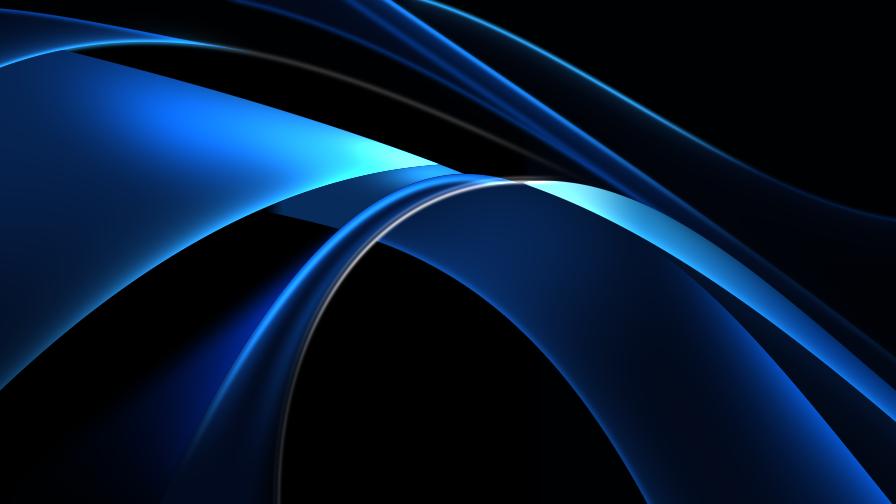
This background is drawn by a WebGL 1 fragment shader. Its source:

```glsl
precision highp float;
// Glossy blue ribbons sweeping in arcs over black, with a thin metal arch.
// Each edge is a cubic or superellipse turned into a signed distance; sheets
// are painted back to front from masks, soft spots and edge glows.
uniform vec2 u_resolution;

const vec3 NAVY = vec3(0.01, 0.05, 0.15);
const vec3 DEEP = vec3(0.03, 0.19, 0.4);
const vec3 BLUE = vec3(0.02, 0.34, 0.82);
const vec3 CYAN = vec3(0.16, 0.64, 0.95);
const vec3 ICE = vec3(0.55, 0.95, 1.0);

// Cubic through four heights h evenly spaced from x = a to x = b.
float cubic(float x, float a, float b, vec4 h) {
  vec4 d = 3.0 * (x - a) / (b - a) - vec4(0, 1, 2, 3);
  return dot(h, vec4(-d.y * d.z * d.w / 6.0, d.x * d.z * d.w / 2.0,
                     -d.x * d.y * d.w / 2.0, d.x * d.y * d.z / 6.0));
}

// Signed distance to that cubic, positive above it.
float curve(vec2 p, float a, float b, vec4 h) {
  float y = cubic(p.x, a, b, h);
  float slope = (cubic(p.x + 0.02, a, b, h) - y) / 0.02;
  return (p.y - y) / sqrt(1.0 + slope * slope);
}

// Distance to the upper left quarter of a superellipse, positive outside.
float arch(vec2 p, vec2 centre, vec2 radius, float n) {
  vec2 d = p - centre;
  vec2 q = max(vec2(max(-d.x, 0.0), abs(d.y)) / radius, 0.001);
  float k = pow(pow(q.x, n) + pow(q.y, n), 1.0 / n);
  return (k - 1.0) * pow(k, n - 1.0) / length(pow(q, vec2(n - 1.0)) / radius);
}

float fill(float d) {
  float w = 12.0 / u_resolution.x;
  return smoothstep(-w, w, d);
}

float glow(float d, float w) { return exp(-d * d / (w * w)); }

// Light that starts at an edge and fades toward positive d.
float fade(float d, float w) { return fill(d) * exp(-max(d, 0.0) / w); }

float spot(vec2 p, vec2 c, vec2 r) {
  vec2 q = (p - c) / r;
  return exp(-dot(q, q));
}

vec3 backStreaks(vec2 p) {
  float high = curve(p, 7.6, 16.0, vec4(9.0, 7.69, 6.1, 5.08));
  float mid = curve(p, 6.98, 14.58, vec4(9.0, 7.27, 5.52, 3.69));
  float low = curve(p, 4.17, 11.04, vec4(9.0, 8.25, 7.08, 5.67));
  float near = 1.0 - smoothstep(9.0, 14.0, p.x);
  float lit = 1.0 - smoothstep(11.0, 14.0, p.x);
  vec3 col = NAVY * fade(-high, 0.6) * fill(mid) * 0.5;
  col += NAVY * fill(-mid) * fill(low) * (0.2 + 0.4 * near);
  col += BLUE * fade(-mid, 0.2) * (0.12 + 0.5 * near);
  col += CYAN * glow(mid + 0.04, 0.05) * (0.05 + 0.45 * near);
  col += BLUE * (glow(mid + 0.42, 0.07) + glow(low, 0.05)) * near * 0.35;
  col += mix(BLUE * 0.2, CYAN, lit) * smoothstep(7.0, 7.5, p.x)
    * (glow(high, 0.04) * 0.8 + fade(-high, 0.14) * 0.25);
  return vec3(0.0, 0.003, 0.01) + col * smoothstep(3.9, 4.3, p.x);
}

vec3 leftSheets(vec3 col, vec2 p, float top, float bottom) {
  // Narrow band whose lower rim runs on as a thin grey line.
  float rim = curve(p, 0.0, 10.94, vec4(7.79, 8.19, 7.19, 5.54));
  float crest = curve(p, 0.0, 4.8, vec4(8.85, 8.62, 8.31, 8.04));
  float start = 1.0 - smoothstep(3.0, 4.8, p.x);
  float end = 1.0 - smoothstep(8.0, 11.0, p.x);
  vec3 band = NAVY * 0.7 + DEEP * fade(rim, 0.35) * 0.8 + BLUE * glow(crest, 0.06) * 0.6;
  col = mix(col, band, fill(rim) * fill(-crest) * start);
  col *= 1.0 - 0.8 * fill(-rim) * end;
  col += mix(vec3(0.24), CYAN * 0.8, start) * end
    * (glow(rim, 0.05) * 0.75 + fade(rim, 0.12) * start * 0.4);

  // Broad sheet, lit along its slope and burning bright at the tip.
  vec2 s = vec2(p.x, p.y + 0.3 * p.x);
  vec3 sheet = NAVY * 0.6 + DEEP * 0.55 * smoothstep(1.5, 7.0, p.y);
  sheet += BLUE * 0.75 * spot(s, vec2(3.3, 7.8), vec2(1.7, 0.9));
  sheet += CYAN * 0.85 * spot(s, vec2(5.9, 8.1), vec2(1.9, 0.75));
  sheet += ICE * 0.7 * spot(s, vec2(7.3, 8.35), vec2(1.0, 0.3));
  sheet += CYAN * (0.35 + 0.65 * smoothstep(0.0, 4.5, p.x))
    * (fade(bottom, 0.16) * 0.7 + fade(bottom, 0.5) * 0.35);
  float shape = fill(-top) * fill(bottom) * fill(-rim);
  return mix(col, sheet, shape * (1.0 - smoothstep(7.8, 8.0, p.x)));
}

vec3 rightSheets(vec3 col, vec2 p, float lower, float inside) {
  float outer = curve(p, 9.375, 16.0, vec4(5.75, 5.31, 3.875, 2.02));
  float inner = curve(p, 9.375, 16.0, vec4(5.71, 4.69, 3.23, 1.46));
  float fold = curve(p, 11.25, 15.94, vec4(4.83, 3.625, 1.92, 0.0));
  float right = smoothstep(9.3, 9.5, p.x);
  // Wide sheet under the arch, with a lit fold on its right.
  vec3 sheet = NAVY * 0.6 + DEEP * 0.6 * spot(p, vec2(9.0, 4.7), vec2(2.3, 1.8));
  sheet += DEEP * (glow(lower, 0.08) * 0.6 + fade(lower, 0.4) * 0.5);
  sheet += BLUE * fade(-fold, 0.6) * smoothstep(11.2, 14.5, p.x) * 0.9;
  vec3 shade = NAVY * 0.45 + DEEP * 0.3 * fade(-inner, 0.4);
  sheet = mix(sheet, shade, fill(fold) * smoothstep(10.5, 12.0, p.x));
  col = mix(col, sheet, fill(lower) * fill(inside) * mix(1.0, fill(-inner), right));
  // Bright outer ribbon.
  vec3 ribbon = mix(ICE, CYAN * 0.85, smoothstep(10.0, 11.6, p.x));
  ribbon = mix(ribbon, BLUE * 0.75, smoothstep(11.2, 15.0, p.x));
  ribbon += CYAN * fade(inner, 0.12) * 0.4;
  ribbon *= 1.0 - 0.35 * fade(-outer, 0.2) * smoothstep(10.5, 12.5, p.x);
  col += NAVY * fade(outer, 0.45) * right * 0.4;
  return mix(col, ribbon, fill(-outer) * fill(inner) * right);
}

void main() {
  vec2 p = gl_FragCoord.xy / u_resolution * vec2(16, 9);
  float top = curve(p, 1.5625, 7.81, vec4(8.0, 7.44, 6.81, 6.08));
  float bottom = curve(p, 0.0, 7.81, vec4(2.02, 4.125, 5.48, 6.06));
  float lower = curve(p, 4.9, 11.56, vec4(5.19, 4.54, 3.06, 0.0));
  float edge = curve(p, 2.92, 9.17, vec4(0.15, 3.75, 5.6, 5.76));
  float metal = arch(p, vec2(9.375, 0.0), vec2(4.375, 5.73), 2.13);
  vec3 col = leftSheets(backStreaks(p), p, top, bottom);
  col = rightSheets(col, p, lower, -metal);
  // Haze and the short sheet behind the arch.
  float haze = fade(edge, 0.85) * smoothstep(-1.0, 4.0, p.y)
    * smoothstep(-0.1, 0.7, 0.4 + 0.77 * p.x - p.y);
  col += BLUE * vec3(0.5, 0.5, 0.8) * haze * fill(-bottom) * (1.0 - smoothstep(6.0, 6.5, p.x));
  vec3 sheet = DEEP * 0.9 + CYAN * 0.85 * spot(p, vec2(7.8, 5.9), vec2(0.9, 0.28));
  float window = smoothstep(4.7, 5.1, p.x) * (1.0 - smoothstep(8.4, 8.8, p.x));
  col = mix(col, sheet, fill(lower) * fill(-bottom) * fill(-top) * fill(edge) * window);
  // Arch ribbon: stripes run between its outer edge and the metal rim.
  float across = clamp(-edge / max(metal - edge, 0.01), 0.0, 1.0);
  float lit = smoothstep(0.3, 4.0, p.y);
  vec3 ribbon = DEEP * (0.4 + 0.4 * sin(across * 9.0 + 0.6));
  ribbon += BLUE * fade(-edge, 0.2) * 0.5 + CYAN * glow(edge + 0.1, 0.06) * 0.6;
  ribbon = (NAVY * 0.8 + ribbon * lit) * (1.0 - 0.7 * smoothstep(0.7, 1.0, across));
  float span = 1.0 - smoothstep(9.3, 10.2, p.x);
  col = mix(col, ribbon, fill(-edge) * fill(metal) * span);
  float shine = (0.15 + 0.7 * smoothstep(2.0, 5.2, p.y)) * span;
  col += vec3(0.92, 0.88, 0.85) * shine
    * (glow(metal - 0.02, 0.035) + 0.3 * glow(metal - 0.1, 0.03));
  gl_FragColor = vec4(min(col, 1.0), 1.0);
}
```
